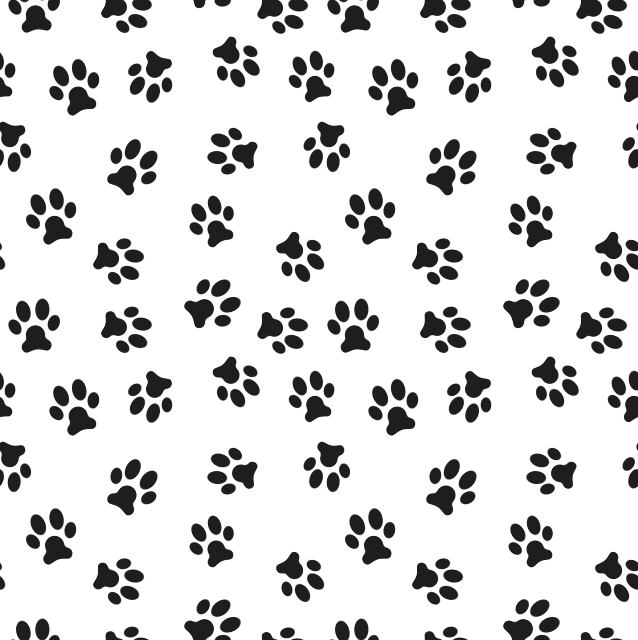
Reproduce this pattern procedurally as a Shadertoy shader.

```glsl
// Scattered dark paw prints on white, in a square tile repeated 2 x 2.
// Each paw is a distance field: a soft three-lobed pad and four elliptical toes,
// placed with wrapped offsets so that prints cross the tile borders seamlessly.

#define REPEATS 2.0        // whole tiles across and down
#define TILE 384.0         // design units per tile side
#define PAPER vec3(1.0)
#define INK vec3(0.118)
#define LARGE_SCALE 1.0
#define SMALL_SCALE 0.91
#define LARGE_COUNT 5      // the first entries of the layout are large
#define PAD_BLEND 6.0      // softness between the lobes of the pad
#define TOE_LEAN 0.12      // outward tilt of inner toes, radians
#define SIDE_LEAN 0.45     // outward tilt of outer toes, radians

const int PAW_COUNT = 15;

// Layout: centre x, centre y, heading in degrees counterclockwise from up
const vec3 PAWS[PAW_COUNT] = vec3[PAW_COUNT](
    vec3(41.5, 377.0, 6.0),   vec3(255.5, 19.0, -60.0),  vec3(90.5, 279.0, 19.0),
    vec3(159.0, 183.0, -34.0), vec3(62.5, 124.0, 17.0),  vec3(152.0, 373.0, -104.0),
    vec3(340.0, 372.0, -104.0), vec3(284.0, 310.0, -142.0), vec3(182.0, 292.0, 155.0),
    vec3(376.0, 292.0, 18.0), vec3(280.0, 202.0, 79.0),  vec3(10.0, 208.0, 169.0),
    vec3(256.0, 118.0, 25.0), vec3(361.0, 76.0, -139.0), vec3(142.5, 71.0, -105.0));

// Counterclockwise rotation
vec2 turn(vec2 p, float angle) {
    float c = cos(angle), s = sin(angle);
    return vec2(c * p.x - s * p.y, s * p.x + c * p.y);
}

float smoothMin(float a, float b, float k) {
    float h = max(k - abs(a - b), 0.0);
    return min(a, b) - h * h / (4.0 * k);
}

// Approximate distance to an ellipse
float ellipse(vec2 p, vec2 radii) {
    return (length(p / radii) - 1.0) * min(radii.x, radii.y);
}

// Rounded crown over a bar whose underside is gently hollowed
float padDistance(vec2 p) {
    float crown = length(p - vec2(0.0, 4.0)) - 11.5;
    float barY = p.y + 8.0 - 1.5 * cos(0.2 * min(abs(p.x), 15.0));
    float bar = length(vec2(max(abs(p.x) - 11.0, 0.0), barY)) - 7.0;
    return smoothMin(crown, bar, PAD_BLEND);
}

// Upright paw centred on the origin, mirrored left to right
float pawDistance(vec2 p) {
    p.y += 15.0;
    float pad = padDistance(p);
    p.x = abs(p.x);
    float inner = ellipse(turn(p - vec2(11.5, 33.5), TOE_LEAN), vec2(8.5, 13.0));
    float outer = ellipse(turn(p - vec2(23.5, 16.0), SIDE_LEAN), vec2(7.0, 9.8));
    return min(pad, min(inner, outer));
}

void mainImage(out vec4 fragColor, in vec2 fragCoord) {
    vec2 p = fract(fragCoord / iResolution.xy * REPEATS) * TILE;
    float pixel = REPEATS * TILE / min(iResolution.x, iResolution.y);

    float d = TILE;
    for (int i = 0; i < PAW_COUNT; i++) {
        // Shortest offset on the wrapped tile
        vec2 offset = p - PAWS[i].xy;
        offset -= TILE * round(offset / TILE);
        float size = i < LARGE_COUNT ? LARGE_SCALE : SMALL_SCALE;
        vec2 local = turn(offset, -radians(PAWS[i].z)) / size;
        d = min(d, pawDistance(local) * size);
    }

    float ink = 1.0 - smoothstep(-0.6 * pixel, 0.6 * pixel, d);
    fragColor = vec4(mix(PAPER, INK, ink), 1.0);
}
```
